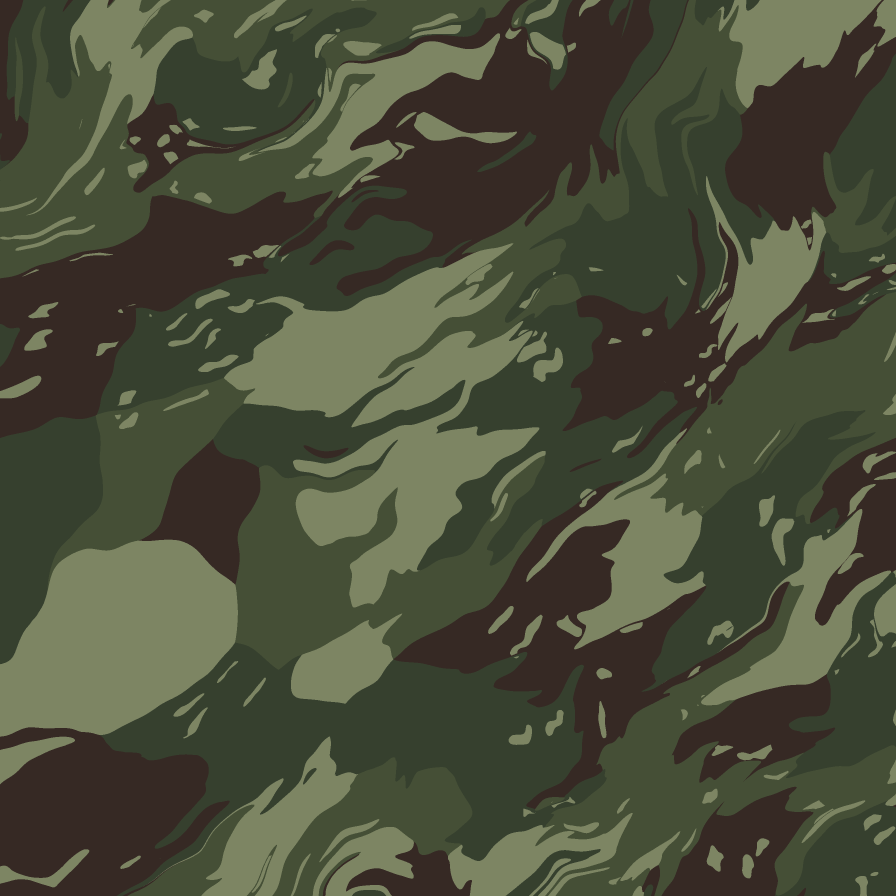
This pattern is drawn by a Shadertoy shader. Its source:

```glsl
// Brushstroke camouflage: frayed brown, green and olive patches over pale khaki.

float hash(vec2 p) {
    vec3 q = fract(p.xyx * vec3(0.1031, 0.1030, 0.0973));
    q += dot(q, q.yzx + 33.33);
    return fract((q.x + q.y) * q.z);
}

float noise(vec2 p) {
    vec2 i = floor(p), f = fract(p);
    f = f * f * (3.0 - 2.0 * f);
    return mix(mix(hash(i), hash(i + vec2(1, 0)), f.x),
               mix(hash(i + vec2(0, 1)), hash(i + vec2(1, 1)), f.x), f.y);
}

// Signed displacement, independent on both axes
vec2 wobble(vec2 p) {
    return vec2(noise(p + 17.3), noise(p + 61.8)) - 0.5;
}

// Pushes edges back and forth along a stroke, which leaves pointed fingers
vec2 fray(vec2 p, vec2 along, float amount) {
    vec2 across = vec2(-along.y, along.x);
    vec2 streak = vec2(dot(p, along) * 7.0, dot(p, across) * 54.0);
    float bristle = noise(streak + 40.0) + 0.4 * noise(streak * 1.9 + 80.0);
    return along * amount * (bristle - 0.7);
}

// Distance to the nearest patch of each colour; every 2x2 block holds all four
vec4 patchDistances(vec2 q) {
    vec4 nearest = vec4(9.0);
    vec2 home = floor(q);
    for (int y = -1; y <= 1; y++)
    for (int x = -1; x <= 1; x++) {
        vec2 cell = home + vec2(x, y);
        vec2 site = cell + 0.5 + 0.75 * (vec2(hash(cell + 5.0), hash(cell + 91.0)) - 0.5);
        ivec2 odd = ivec2(cell) & 1;
        int kind = (odd.x + 2 * odd.y) ^ int(hash(floor(cell / 2.0) + 29.0) * 4.0);
        float d = length(q - site) + 0.25 * hash(cell + 47.0);
        nearest[kind] = min(nearest[kind], d);
    }
    return nearest + vec4(0.10, 0.01, 0.0, 0.02);
}

// Short ragged gaps in clusters, elongated along the stroke
bool isSlit(vec2 s) {
    vec2 g = s / vec2(0.055, 0.026) + 0.4 * wobble(s * 75.0);
    vec2 cell = floor(g);
    vec2 f = fract(g) - 0.5 - 0.3 * (vec2(hash(cell + 3.0), hash(cell + 73.0)) - 0.5);
    f.y += f.x * (hash(cell + 11.0) - 0.5);
    float size = mix(0.6, 1.15, hash(cell + 37.0));
    bool present = hash(cell + 53.0) < 0.28 && noise(s * 6.0 + 9.0) > 0.48;
    return present && length(f / vec2(0.36, 0.25)) < size;
}

vec3 camouflage(vec2 p) {
    const vec3 khaki = vec3(0.49, 0.52, 0.39);
    const vec3 olive = vec3(0.27, 0.31, 0.21);
    const vec3 green = vec3(0.21, 0.25, 0.18);
    const vec3 brown = vec3(0.21, 0.16, 0.14);
    vec2 stroke = vec2(0.77, 0.64);
    mat2 toStroke = mat2(stroke.x, -stroke.y, stroke.y, stroke.x);

    // Broad bends, then rounder contours, then slight hand-cut roughness
    vec2 bent = p + 0.18 * wobble(p * 2.6) + 0.085 * wobble(p * 8.0);
    bent += 0.03 * wobble(p * 17.0 + 5.0) + 0.012 * wobble(p * 34.0);

    // Mostly diagonal bristle marks, with vertical ones in some areas
    float hanging = smoothstep(0.60, 0.70, noise(p * 2.7 + 31.0));
    float rough = smoothstep(0.05, 0.50, noise(p * 4.5 + 7.0));
    vec2 frayed = bent;
    frayed += fray(bent, stroke, 0.27 * rough * (1.0 - hanging));
    frayed += fray(bent, vec2(0.08, 0.997), 0.18 * rough * hanging);

    vec4 d = patchDistances(toStroke * frayed / vec2(0.165, 0.098) + 8.0);
    float first = min(min(d.x, d.y), min(d.z, d.w));
    vec4 others = d + 9.0 * vec4(equal(d, vec4(first)));
    float margin = min(min(others.x, others.y), min(others.z, others.w)) - first;

    if (d.x == first || (margin > 0.10 && isSlit(toStroke * bent + 4.0))) return khaki;
    if (d.y == first) return olive;
    return d.z == first ? green : brown;
}

void mainImage(out vec4 fragColor, in vec2 fragCoord) {
    // Average a 3x3 grid inside each pixel for smooth edges
    vec3 sum = vec3(0.0);
    for (int y = -1; y <= 1; y++)
    for (int x = -1; x <= 1; x++)
        sum += camouflage((fragCoord + vec2(x, y) / 3.0) / iResolution.y);
    fragColor = vec4(sum / 9.0, 1.0);
}
```
